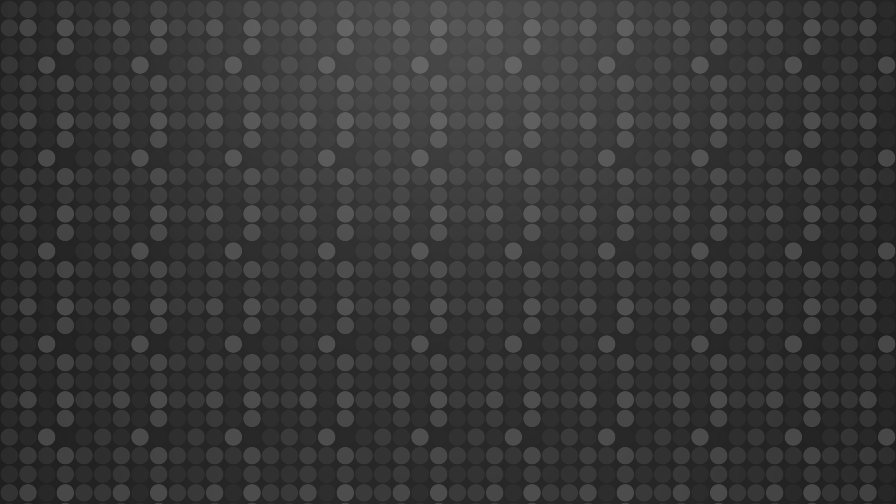
A Shadertoy shader for this pattern:

```glsl
// Grid of grey dots in a repeating five by five brightness tile, lit softly from the top centre.

#define COLUMNS 48.0
#define ROWS 27.1
#define TILE 5
#define DOT_RADIUS 0.465
#define DOT_STRENGTH 0.175
#define BASE_GREY 0.153
#define GLOW_GREY 0.125
#define GLOW_SIZE vec2(0.33, 0.46)
#define SIDE_SHADE 0.20

// Relative dot brightness, listed row by row from the top.
const float DOT_LEVEL[TILE * TILE] = float[TILE * TILE](
    0.30, 0.48, 0.18, 0.55, 0.25,
    0.50, 0.85, 0.18, 1.00, 0.50,
    0.25, 0.50, 0.18, 0.85, 0.20,
    0.50, 0.20, 1.00, 0.05, 0.25,
    0.30, 0.62, 0.38, 0.85, 0.50
);

float dotLevel(ivec2 cell) {
    ivec2 slot = cell % TILE;
    return DOT_LEVEL[slot.y * TILE + slot.x];
}

// Antialiased disc centred in a unit cell.
float dotMask(vec2 cellPos, float pixel) {
    float dist = length(cellPos - 0.5) - DOT_RADIUS;
    return 1.0 - smoothstep(-0.5 * pixel, 0.5 * pixel, dist);
}

// Backdrop grey: a broad glow at the top centre and darker sides.
float backdrop(vec2 uv) {
    vec2 fromLight = (uv - vec2(0.5, 0.0)) / GLOW_SIZE;
    float glow = exp(-dot(fromLight, fromLight));
    float side = 2.0 * uv.x - 1.0;
    return BASE_GREY * (1.0 - SIDE_SHADE * side * side) + GLOW_GREY * glow;
}

void mainImage(out vec4 fragColor, in vec2 fragCoord) {
    // Measure from the upper left so the rows start at the top edge.
    vec2 uv = fragCoord / iResolution.xy;
    uv.y = 1.0 - uv.y;

    vec2 grid = uv * vec2(COLUMNS, ROWS);
    float pixel = ROWS / iResolution.y;

    // Translucent white dots over the backdrop.
    float opacity = DOT_STRENGTH * dotLevel(ivec2(grid)) * dotMask(fract(grid), pixel);
    float grey = mix(backdrop(uv), 1.0, opacity);

    fragColor = vec4(vec3(grey), 1.0);
}
```
